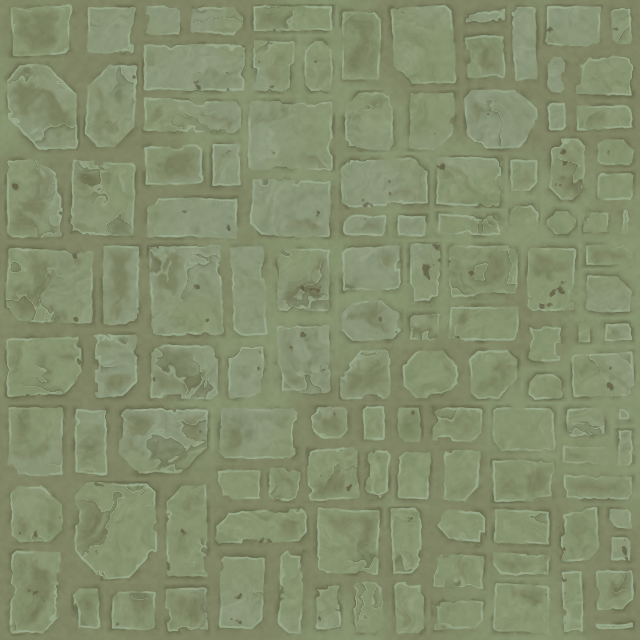
This texture is drawn by a three.js fragment shader. Its source:

```glsl
// Weathered olive rubble wall: random rectangle splits give each stone a cell,
// and a box with cut corners and a noisy outline is fitted into that cell.
// Soft stains, chipped scars, pale rims and contact shadows add the relief.

#define BIG_STONE 0.185
#define SMALL_STONE 0.098
#define GAP 0.0062
#define EDGE 0.0013
#define SCAR_AMOUNT 0.95
#define FACE vec3(0.530, 0.580, 0.440)
#define DUST vec3(0.550, 0.595, 0.490)
#define STAIN vec3(0.474, 0.498, 0.370)
#define MORTAR vec3(0.502, 0.526, 0.397)
#define SHADOW vec3(0.375, 0.380, 0.275)
#define RIM vec3(0.605, 0.675, 0.560)
#define PIT vec3(0.330, 0.295, 0.220)

varying vec2 vUv;

float hash(vec2 p) {
  return fract(sin(dot(p, vec2(127.1, 311.7))) * 43758.5453);
}

float noise(vec2 p) {
  vec2 i = floor(p), f = fract(p);
  f = f * f * (3.0 - 2.0 * f);
  return mix(mix(hash(i), hash(i + vec2(1.0, 0.0)), f.x),
             mix(hash(i + vec2(0.0, 1.0)), hash(i + 1.0), f.x), f.y);
}

float fbm(vec2 p) {
  float sum = 0.0, amp = 0.533;
  for (int i = 0; i < 4; i++) {
    sum += amp * noise(p);
    p = mat2(1.6, 1.2, -1.2, 1.6) * p + 7.3;
    amp *= 0.5;
  }
  return sum;
}

// Splits the canvas until the piece around p is stone sized.
void findCell(vec2 p, out vec2 lo, out vec2 hi, out float id) {
  lo = vec2(0.004);
  hi = vec2(0.996);
  id = 1.0;
  for (int i = 0; i < 11; i++) {
    vec2 size = hi - lo;
    float limit = mix(BIG_STONE, SMALL_STONE, 0.5 * (lo.x + hi.x));
    limit *= 0.8 + 0.45 * hash(vec2(id, 3.0));
    if (max(size.x, size.y) < limit) break;
    float share = mix(0.31, 0.69, hash(vec2(id, 5.0)));
    vec2 cut = lo + size * share;
    bool wide = size.x > size.y * mix(0.85, 1.3, hash(vec2(id, 8.0)));
    bool upper = wide ? p.x > cut.x : p.y > cut.y;
    if (wide) {
      if (upper) lo.x = cut.x; else hi.x = cut.x;
    } else {
      if (upper) lo.y = cut.y; else hi.y = cut.y;
    }
    id = 2.0 * id + (upper ? 1.0 : 0.0);
  }
}

// Distance to a slightly turned box whose corners are cut at random.
float stoneDistance(vec2 p, vec2 lo, vec2 hi, float id) {
  vec2 q = p - 0.5 * (lo + hi);
  vec2 shrink = vec2(hash(vec2(id, 11.0)), hash(vec2(id, 12.0)));
  vec2 halfSize = max(0.5 * (hi - lo) - GAP - 0.008 * shrink * shrink, 0.004);
  float turn = 0.10 * (hash(vec2(id, 13.0)) - 0.5);
  q += turn * vec2(-q.y, q.x);
  q += 0.0065 * (vec2(fbm(p * 20.0 + id), fbm(p * 20.0 - id)) - 0.5);
  q += 0.0022 * (vec2(noise(p * 140.0), noise(p * 140.0 + 40.0)) - 0.5);
  vec2 a = abs(q) - halfSize;
  float corner = hash(sign(q) * 2.0 + vec2(id, 17.0));
  float rough = step(0.74, hash(vec2(id, 19.0)));
  float bevel = min(halfSize.x, halfSize.y) * mix(0.05, 0.9, pow(corner, mix(8.0, 1.2, rough)));
  float diagonal = (a.x + a.y + bevel) * 0.7071;
  // Broken bites along the outline
  float bite = smoothstep(0.60, 0.72, fbm(p * 26.0 + 61.0)) * 0.006;
  return max(max(a.x, a.y), diagonal) + bite;
}

void main() {
  vec2 p = vUv, lo, hi;
  float id;
  findCell(p, lo, hi, id);
  float d = stoneDistance(p, lo, hi, id);
  vec2 border = min(p - lo, hi - p);
  float inCell = smoothstep(0.0, 0.004, min(border.x, border.y));
  float patchy = fbm(p * 36.0 + 9.0);
  float grain = fbm(p * 120.0) - 0.5;

  // Mortar, with contact shadow that fades out at the cell border
  vec3 ground = mix(MORTAR, FACE, smoothstep(0.44, 0.70, fbm(p * 6.0 + 3.0)));
  float contact = exp(-max(d, 0.0) / 0.0038) * inCell;
  ground = mix(ground, SHADOW, contact * smoothstep(0.28, 0.75, patchy) * 0.95);

  // Stone face: dusty tint and stains that keep clear of the rim
  vec2 s = p + id * vec2(0.37, 0.61);
  vec2 bend = vec2(fbm(s * 14.0), fbm(s * 14.0 + 20.0)) - 0.5;
  float dusty = smoothstep(0.46, 0.74, fbm(p * 5.0 + 31.0) + 0.3 * bend.x);
  vec3 stone = mix(FACE, DUST, dusty * 0.85);
  float stain = smoothstep(0.43, 0.68, fbm(s * 15.0 + bend * 2.5));
  stone = mix(stone, STAIN, stain * smoothstep(0.0, 0.022, -d) * 0.9);

  // Chiselled relief, lit from the upper left
  vec2 r = s * 27.0 + bend * 4.0;
  float relief = fbm(r + vec2(0.07, -0.07)) - fbm(r - vec2(0.07, -0.07));
  stone += relief * 0.16 * smoothstep(0.35, 0.6, patchy);

  // Scars: a contour with a dark side and a thin pale lip
  float level = fbm(s * 13.0 + bend * 2.2 + 50.0) - 0.5;
  float scarred = smoothstep(0.46, 0.60, fbm(s * 10.0 + 70.0)) * SCAR_AMOUNT;
  float hollow = smoothstep(-0.006, 0.010, level) * exp(-max(level, 0.0) * 20.0);
  float lip = smoothstep(-0.045, -0.012, level) * (1.0 - smoothstep(-0.012, 0.003, level));
  stone = mix(stone, SHADOW, hollow * scarred * 0.62);
  stone = mix(stone, RIM, lip * scarred * 0.6);

  // Pale worn rim and rare dark pits
  float rim = 1.0 - smoothstep(0.0004, 0.0030, abs(d + 0.0018));
  stone = mix(stone, RIM, rim * smoothstep(0.34, 0.64, fbm(p * 30.0 + 80.0)) * 0.9);
  float pit = smoothstep(0.77, 0.84, fbm(p * 42.0 + 15.0));
  stone = mix(stone, PIT, pit * 0.6);

  vec3 color = mix(stone, ground, smoothstep(-EDGE, EDGE, d));
  gl_FragColor = vec4(color + grain * 0.045, 1.0);
}
```
